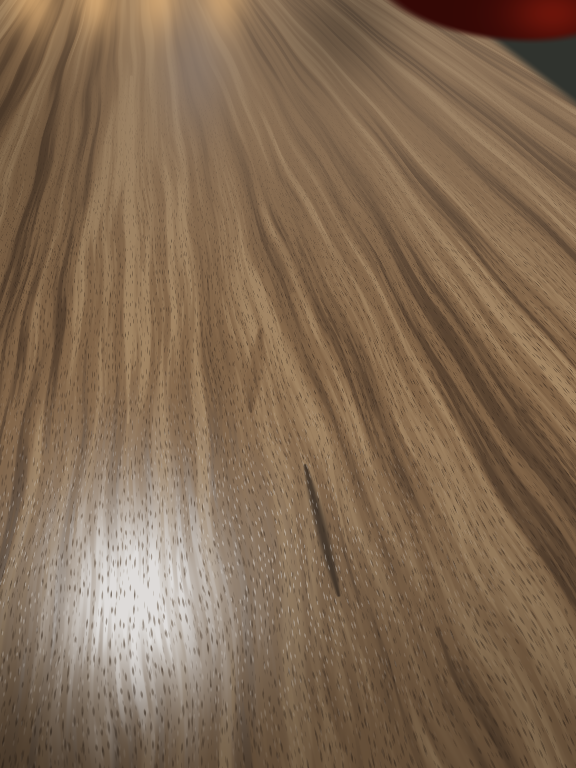
Give the GLSL for this texture, as a WebGL 1 fragment shader.

```glsl
precision highp float;
uniform vec2 u_resolution;

const vec3 WALNUT = vec3(0.49, 0.38, 0.27);
const vec3 SAPWOOD = vec3(0.61, 0.50, 0.37);
const vec3 HEARTWOOD = vec3(0.33, 0.25, 0.18);
const vec3 PORE = vec3(0.20, 0.15, 0.11);
const vec3 HAZE = vec3(0.58, 0.50, 0.42);
const vec3 GLARE = vec3(0.87, 0.86, 0.85);
const vec3 LAMP = vec3(0.88, 0.69, 0.46);
const vec3 FLOOR = vec3(0.19, 0.20, 0.18);
const vec3 RED_DARK = vec3(0.20, 0.03, 0.02);
const vec3 RED_LIT = vec3(0.42, 0.08, 0.04);

vec2 hash2(vec2 cell) {
  vec2 k = vec2(dot(cell, vec2(127.1, 311.7)), dot(cell, vec2(269.5, 183.3)));
  return fract(sin(k) * 43758.5);
}

// Smooth cellular noise: random cell tones blended by distance
float cells(vec2 q) {
  vec2 id = floor(q);
  float sum = 0.0;
  float total = 0.0;
  for (int j = -1; j <= 1; j++) {
    for (int i = -1; i <= 1; i++) {
      vec2 cell = id + vec2(float(i), float(j));
      vec2 r = hash2(cell);
      vec2 d = cell + 0.2 + 0.6 * r - q;
      float w = exp(-6.0 * dot(d, d));
      sum += w * hash2(cell + 57.0).x;
      total += w;
    }
  }
  return sum / total;
}

// Short slits in staggered columns; share is the portion of filled cells
float pores(vec2 q, float share) {
  q.y += 7.0 * hash2(vec2(floor(q.x), 3.0)).x;
  vec2 r = hash2(floor(q));
  vec2 size = vec2(0.26, 0.22 + 0.22 * r.y);
  vec2 d = (fract(q) - 0.5 - (r - 0.5) * vec2(0.45, 0.1)) / size;
  float filled = step(hash2(floor(q) + 19.0).x, share);
  return filled * (1.0 - smoothstep(0.3, 1.1, length(d)));
}

// Tapered mark from a to b
float streak(vec2 p, vec2 a, vec2 b, float width) {
  vec2 ab = b - a;
  float t = clamp(dot(p - a, ab) / dot(ab, ab), 0.0, 1.0);
  float taper = width * (0.3 + 2.8 * t * (1.0 - t));
  return 1.0 - smoothstep(0.1, 1.0, length(p - a - ab * t) / taper);
}

float blob(vec2 p, vec2 center, vec2 radius) {
  vec2 d = (p - center) / radius;
  return exp(-dot(d, d));
}

void main() {
  vec2 p = gl_FragCoord.xy / u_resolution.x;

  // Perspective: across the grain, and log distance along it
  float depth = 1.62 - p.y;
  float along = log(depth);
  float across = (p.x - 0.226) / depth;
  float near = smoothstep(0.3, 0.85, depth);
  float bent = across + 0.006 * sin(along * 9.0 + across * 14.0)
             + 0.003 * sin(along * 23.0 + across * 31.0);

  // Growth rings, arched around the heart line
  float h = bent - 0.268;
  float ring = sqrt(h * h + 0.0004) + 0.08 * p.y * exp(-12.0 * h * h);
  float side = 3.0 * smoothstep(-0.25, 0.25, h);
  float broad = cells(vec2(ring * 20.0, along * 1.3 + side)) - 0.5;
  float narrow = cells(vec2(ring * 68.0, along * 2.5 + side + 20.0)) - 0.5;
  float fibre = cells(vec2(bent * 210.0, along * 14.0)) - 0.5;
  float tone = 0.52 + 0.65 * broad + mix(0.3, 0.55, near) * narrow
             + 0.3 * near * fibre;
  tone += 0.22 * streak(p, vec2(0.51, 0.82), vec2(0.76, 0.25), 0.028);
  tone += 0.25 * streak(p, vec2(0.228, 1.2), vec2(0.222, 0.6), 0.012);
  tone -= 0.32 * streak(p, vec2(0.452, 0.76), vec2(0.435, 0.62), 0.020);
  tone -= 0.25 * streak(p, vec2(0.56, 0.19), vec2(0.60, 0.03), 0.018);
  vec3 color = mix(HEARTWOOD, WALNUT, smoothstep(0.08, 0.52, tone));
  color = mix(color, SAPWOOD, smoothstep(0.5, 0.95, tone));

  // Open pores and the dark mineral mark
  vec2 poreGrid = vec2(bent * 165.0, along * 48.0);
  float slit = pores(poreGrid, 0.5);
  float fine = pores(poreGrid * vec2(1.5, 1.3) + 31.0, 0.5);
  color = mix(color, PORE, near * (0.36 * slit + 0.2 * fine));
  float mark = streak(p, vec2(0.53, 0.525), vec2(0.588, 0.30), 0.016);
  color = mix(color, PORE * 0.8, 0.8 * mark);

  // Room light and far haze
  color *= mix(0.80, 1.04, smoothstep(0.0, 0.65, p.y));
  color *= 1.0 - 0.25 * blob(p, vec2(0.0, 0.0), vec2(0.35, 0.3));
  color *= 1.0 - 0.15 * blob(p, vec2(0.0, 1.08), vec2(0.2, 0.25));
  float far = smoothstep(0.65, 1.3, p.y) * smoothstep(0.0, 0.35, p.x);
  color = mix(color, HAZE, 0.42 * far);
  color *= 1.0 - 0.25 * blob(p, vec2(0.6, 1.29), vec2(0.1, 0.1));

  // Window glare, broken up by the grain, with sparkling rims
  vec2 g = (p - vec2(0.238, 0.295)) / vec2(0.175, 0.215);
  float r = max(length(g) + 0.35 * fibre, 0.0);
  float glare = min(1.0, 1.08 * exp(-r * r * 1.25));
  float sheen = blob(p, vec2(0.28, 0.34), vec2(0.40, 0.22));
  color = mix(color, HAZE * vec3(0.95, 1.0, 1.08), 0.25 * sheen);
  color = mix(color, GLARE, glare * (1.0 - 0.5 * slit - 0.2 * fine));
  float spark = pores(poreGrid * vec2(1.15, 1.4) + 73.0, 0.42);
  color = mix(color, GLARE, 0.6 * spark * sheen * (1.0 - glare));

  // Blurred lamp reflections along the far edge
  for (int i = 0; i < 4; i++) {
    float x = 0.06 + 0.108 * float(i);
    color = mix(color, LAMP, 0.75 * blob(p, vec2(x, 1.34), vec2(0.042, 0.07)));
  }
  color = mix(color, vec3(0.55, 0.51, 0.50),
              0.4 * blob(p, vec2(0.34, 1.22), vec2(0.06, 0.11)));

  // Floor past the table edge, and the soft red object above it
  float edge = dot(p - vec2(0.868, 1.255), vec2(0.62, 0.786));
  color = mix(color, FLOOR, smoothstep(-0.008, 0.012, edge));
  vec2 e = p - vec2(0.86, 1.345);
  e.y += 0.12 * e.x;
  float body = length(e / vec2(0.20, 0.078));
  vec3 red = mix(RED_DARK, RED_LIT, blob(p, vec2(0.96, 1.31), vec2(0.08, 0.05)));
  color = mix(color, red, 1.0 - smoothstep(0.9, 1.1, body));

  gl_FragColor = vec4(color, 1.0);
}
```
